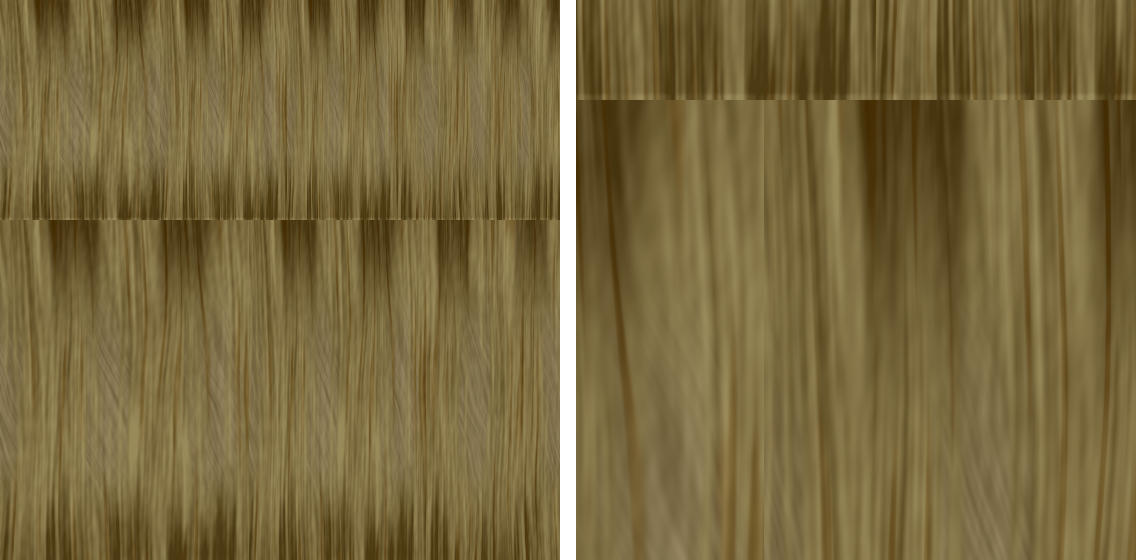
Left: the whole. Right: its middle third, enlarged.
Write a WebGL 2 fragment shader that draws this texture.

```glsl
#version 300 es
precision highp float;

uniform vec2 u_resolution;
out vec4 outColor;

#define ROW_SPLIT 0.607
#define BASE_TONE 0.73
#define STRAND_CONTRAST 0.50
#define ROOT_DARKNESS 0.58
#define TIP_DARKNESS 0.62
#define CROSS_SLOPE 1.25
#define FINE_STRANDS 31.0
#define SHADOW_COLOR vec3(0.32, 0.25, 0.095)
#define LIGHT_COLOR vec3(0.58, 0.52, 0.335)
#define ASH_COLOR vec3(0.49, 0.43, 0.30)
#define ROOT_COLOR vec3(0.37, 0.30, 0.16)

vec2 gradient(vec2 cell) {
  float angle = 6.2832 * fract(sin(dot(cell, vec2(127.1, 311.7))) * 43758.5);
  return vec2(cos(angle), sin(angle));
}

float gradientNoise(vec2 p) {
  vec2 cell = floor(p), f = p - cell;
  vec2 w = f * f * f * (f * (f * 6.0 - 15.0) + 10.0);
  float bottom = mix(dot(gradient(cell), f),
                     dot(gradient(cell + vec2(1, 0)), f - vec2(1, 0)), w.x);
  float top = mix(dot(gradient(cell + vec2(0, 1)), f - vec2(0, 1)),
                  dot(gradient(cell + vec2(1, 1)), f - vec2(1, 1)), w.x);
  return mix(bottom, top, w.y);
}

// Strand noise that fades out when strands become thinner than a pixel
float strands(float across, float along, float count, float pixel) {
  float visible = 1.0 - smoothstep(0.45, 1.1, count * pixel);
  return visible * gradientNoise(vec2(across * count, along + count * 3.7));
}

// Start and width of the locks at a place: x = start, y = width
vec2 lockSpan(vec2 uv) {
  if (uv.y < ROW_SPLIT) {
    return uv.x < 0.445 ? vec2(0.0, 0.195) : vec2(0.440, 0.138);
  }
  if (uv.x < 0.285) return vec2(0.0, 0.137);
  return uv.x < 0.512 ? vec2(0.285, 0.0977) : vec2(0.512, 0.0855);
}

void main() {
  vec2 uv = gl_FragCoord.xy / u_resolution;
  bool upperRow = uv.y >= ROW_SPLIT;
  float v = upperRow ? (uv.y - ROW_SPLIT) / (1.0 - ROW_SPLIT) : uv.y / ROW_SPLIT;
  vec2 span = lockSpan(uv);
  float s = (uv.x - span.x) / span.y;
  float pixel = 1.0 / (span.y * u_resolution.x);

  // Gentle sway, and strands that fan out under the roots
  float rootSide = fract(s) - 0.68;
  float rootArea = 1.0 - smoothstep(0.12, 0.32, abs(rootSide));
  float sway = 0.07 * gradientNoise(vec2(s * 1.7, v * 2.3 + 5.0));
  float across = s + sway + rootArea * rootSide * 0.5 * smoothstep(0.35, 1.0, v);

  // Straight strands in three widths
  float fine = strands(across, v * 5.0, FINE_STRANDS, pixel);
  float medium = strands(across, v * 2.2, 15.0, pixel);
  float broad = strands(across, v * 1.3, 6.0, pixel);
  float straight = 0.95 * fine + 0.75 * medium + 0.6 * broad;

  // Slanted strands crossing the ashen area between locks
  float slant = s + CROSS_SLOPE * v + 0.12 * gradientNoise(vec2(s * 3.0, v * 5.0));
  float crossed = 0.9 * strands(slant, v * 4.0, FINE_STRANDS, pixel)
                + 0.5 * strands(slant, v * 3.0, 14.0, pixel);
  float ashSide = abs(fract(s + 0.53) - 0.5);
  float ash = 1.0 - smoothstep(0.05, 0.25, ashSide + 0.25 * medium);
  ash *= smoothstep(0.12, 0.35, v) * (1.0 - smoothstep(0.55, 0.9, v));
  float tone = BASE_TONE + STRAND_CONTRAST * mix(straight, crossed, ash * 0.8);
  tone += 0.16 * gradientNoise(vec2(s * 2.6, v * 2.0 + 9.0));

  // Thin shadow lines and short wisps
  float shadowLine = smoothstep(0.16, 0.42, strands(across, v * 1.6 + 4.0, 21.0, pixel));
  tone -= 0.30 * shadowLine * (1.0 - 0.7 * ash);
  float wisp = gradientNoise(vec2((s - 0.35 * v) * FINE_STRANDS * 0.8, v * 24.0));
  tone += 0.16 * wisp * (1.0 - smoothstep(0.45, 1.1, FINE_STRANDS * pixel));

  // Dark roots with a ragged lower edge, deeper along the sides
  float rootDepth = v + 0.22 * medium + 0.16 * fine + 0.4 * abs(rootSide);
  float root = smoothstep(0.70, 1.04, rootDepth);
  root *= 1.0 - smoothstep(0.17, 0.26, abs(rootSide) + 0.05 * medium);
  tone -= ROOT_DARKNESS * root;
  tone -= 0.10 * smoothstep(0.82, 1.0, v);

  // Wedge-shaped gaps that open toward the tips
  float tip = 1.0 - smoothstep(0.0, upperRow ? 0.48 : 0.36, v);
  float gapNoise = strands(across, v * 1.1 + 7.0, 9.0, pixel)
                 + 0.5 * strands(across, v * 1.5 + 2.0, 18.0, pixel);
  float gap = smoothstep(0.25 - 0.3 * tip, 0.55 - 0.3 * tip, gapNoise);
  tone -= TIP_DARKNESS * gap * tip + 0.16 * tip * tip;

  // Frayed pale ends along the upper row
  float frayed = upperRow ? 1.0 - smoothstep(0.004, 0.014, v) : 0.0;
  tone += 0.3 * frayed * (0.7 + medium);

  // Colour: golden ramp, ashen crossings, brown roots
  vec3 color = mix(SHADOW_COLOR, LIGHT_COLOR, clamp(tone, -0.08, 1.08));
  float shade = 0.24 * (tone - 0.65);
  color = mix(color, ASH_COLOR + shade, 0.75 * ash);
  color = mix(color, ROOT_COLOR + shade + 0.06, 0.5 * root);
  color += vec3(0.025, 0.0, -0.02) * shadowLine * (1.0 - ash);
  outColor = vec4(color, 1.0);
}
```
